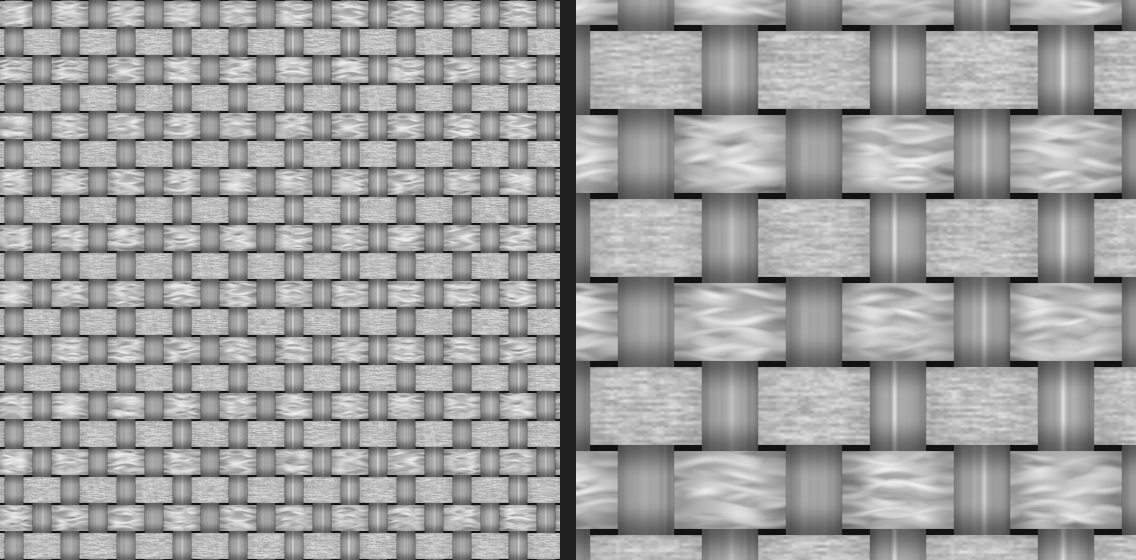
Left, the full canvas; right, a detail of the centre.
A Shadertoy shader for this texture:

```glsl
const float STRANDS = 20.0;

float hash(vec2 p) {
    return fract(sin(dot(p, vec2(127.1, 311.7))) * 43758.55);
}

float noise(vec2 p) {
    vec2 i = floor(p), f = fract(p);
    f = f * f * (3.0 - 2.0 * f);
    return mix(mix(hash(i), hash(i + vec2(1, 0)), f.x),
               mix(hash(i + vec2(0, 1)), hash(i + vec2(1, 1)), f.x), f.y);
}

// Two layers of long fibres bending opposite ways, so they cross in lens shapes
float coarseWeft(vec2 p, float seed) {
    float bend = 0.05 * cos(p.x * 5.0 + (seed - 0.5) * 2.0);
    vec2 shift = vec2(seed * 37.0, seed * 91.0);
    float a = noise(vec2(p.x * 2.2, (p.y + bend) * 13.0) + shift);
    float b = noise(vec2(p.x * 2.2, (p.y - bend) * 13.0) + shift + 50.0);
    float tone = 0.52 + 0.42 * max(a, b);
    tone *= 1.0 - 0.2 * smoothstep(0.25, 0.67, abs(p.x));
    return tone * (1.0 - 0.18 * smoothstep(0.28, 0.47, abs(p.y)));
}

// Fine brushed grain
float fineWeft(vec2 p, float seed) {
    vec2 shift = vec2(seed * 53.0, seed * 71.0);
    float grain = noise(p * vec2(5.0, 27.0) + shift) - 0.5;
    float speck = noise(p * vec2(20.0, 30.0) + shift + 80.0) - 0.5;
    float tone = 0.75 + 0.17 * grain + 0.1 * speck;
    tone *= 1.0 - 0.08 * smoothstep(0.3, 0.67, abs(p.x));
    return tone * (1.0 - 0.1 * smoothstep(0.38, 0.47, abs(p.y)));
}

// Rounded upright band; dive is the distance from the middle of its raised part
float warp(float x, float dive, float column) {
    float across = abs(x) / 0.335;
    float tone = mix(0.67, 0.49, across * across);
    tone += 0.07 * (noise(vec2(x * 22.0 + 40.0, column * 7.0)) - 0.5);
    float offset = 0.08 * (hash(vec2(column, 3.0)) - 0.5);
    float glint = 0.2 * smoothstep(0.25, 0.8, hash(vec2(column, 9.0)));
    tone += glint * exp(-pow((x - offset) / 0.03, 2.0));
    return tone * mix(1.0, 0.58, smoothstep(0.12, 0.55, dive));
}

void mainImage(out vec4 fragColor, in vec2 fragCoord) {
    vec2 grid = fragCoord / iResolution.xy * STRANDS;
    vec2 cell = floor(grid), p = fract(grid) - 0.5;
    vec2 aa = 0.6 * STRANDS / iResolution.xy;
    bool warpOver = mod(cell.x + cell.y, 2.0) < 0.5;

    // Beside a raised warp, the weft belongs to the neighbouring cell
    float side = warpOver ? sign(p.x) : 0.0;
    vec2 weftPos = vec2(p.x - side, p.y);
    float seed = hash(vec2(mod(cell.x + side, STRANDS), cell.y));
    float weftTone = mod(cell.y, 2.0) > 0.5 ? coarseWeft(weftPos, seed)
                                           : fineWeft(weftPos, seed);

    float dive = warpOver ? abs(p.y) : 1.0 - abs(p.y);
    float warpTone = warp(p.x, dive, cell.x);

    // Layers: dark holes, warp, then weft wherever it lies on top
    float warpMask = smoothstep(-aa.x, aa.x, 0.335 - abs(p.x));
    float weftMask = smoothstep(-aa.y, aa.y, 0.463 - abs(p.y));
    float tone = mix(0.07, warpTone, warpMask);
    tone = mix(tone, weftTone, weftMask * (warpOver ? 1.0 - warpMask : 1.0));

    fragColor = vec4(vec3(tone), 1.0);
}
```
